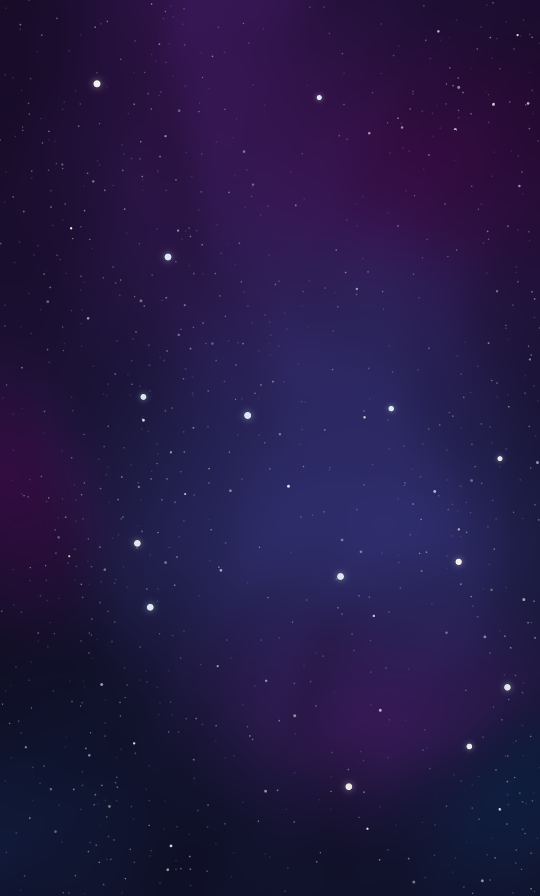
This background is drawn by a WebGL 2 fragment shader. Its source:

```glsl
#version 300 es
precision highp float;
// Deep night sky: soft violet, magenta and indigo clouds over dark navy.
// Clouds are Gaussian falloffs in sine-warped space; stars are jittered
// discs in three hashed grids, from dense faint dust to a few bright suns.

#define WARP_AMOUNT 0.034
#define CLOUD_CONTRAST 0.16
#define DUST_CELL 0.019
#define DUST_RADIUS 0.0009
#define SMALL_CELL 0.043
#define SMALL_RADIUS 0.0015
#define SUN_CELL 0.13
#define SUN_RADIUS 0.0037
#define SUN_GLOW 0.22

uniform vec2 u_resolution;
out vec4 fragColor;

const vec3 NAVY = vec3(0.055, 0.060, 0.145);
const vec3 PLUM = vec3(0.095, 0.050, 0.170);
const vec3 INDIGO = vec3(0.190, 0.185, 0.440);
const vec3 VIOLET = vec3(0.260, 0.110, 0.390);
const vec3 PURPLE = vec3(0.215, 0.085, 0.330);
const vec3 MAGENTA = vec3(0.230, 0.040, 0.270);
const vec3 TEAL = vec3(0.060, 0.130, 0.270);
const vec3 WARM_STAR = vec3(1.0, 0.96, 0.85);
const vec3 COOL_STAR = vec3(0.82, 0.92, 1.0);

vec3 hash3(vec2 cell, float seed) {
    vec3 q = fract(vec3(cell.xyx + seed * 17.3) * vec3(0.1031, 0.1030, 0.0973));
    q += dot(q, q.yxz + 33.33);
    return fract((q.xxy + q.yzz) * q.zyx);
}

// Layered sines, each octave rotated and bent by the previous one
vec2 waves(vec2 p) {
    vec2 sum = vec2(0.0);
    float gain = 0.6;
    for (int i = 0; i < 4; i++) {
        sum += gain * sin(p.yx + vec2(1.7, 4.1) + sum.yx);
        p = mat2(0.8, 0.6, -0.6, 0.8) * p * 1.8;
        gain *= 0.5;
    }
    return sum;
}

vec3 addCloud(vec3 sky, vec3 tint, vec2 p, vec2 center, vec2 size, float density) {
    vec2 d = (p - center) / size;
    return mix(sky, tint, density * exp(-dot(d, d)));
}

vec3 nebula(vec2 p) {
    vec2 w = waves(p * 8.0);
    vec2 q = p + WARP_AMOUNT * w;
    vec3 sky = mix(NAVY, PLUM, smoothstep(0.35, 0.75, q.y));
    sky = addCloud(sky, PURPLE, q, vec2(0.22, 0.96), vec2(0.13, 0.20), 0.85);
    sky = addCloud(sky, VIOLET, q, vec2(0.35, 0.80), vec2(0.16, 0.17), 0.80);
    sky = addCloud(sky, MAGENTA, q, vec2(0.50, 0.82), vec2(0.15, 0.13), 0.85);
    sky = addCloud(sky, INDIGO, q, vec2(0.40, 0.63), vec2(0.17, 0.15), 0.62);
    sky = addCloud(sky, INDIGO, q, vec2(0.34, 0.38), vec2(0.24, 0.17), 0.95);
    sky = addCloud(sky, VIOLET, q, vec2(0.45, 0.22), vec2(0.19, 0.09), 0.85);
    sky = addCloud(sky, MAGENTA, q, vec2(0.00, 0.43), vec2(0.09, 0.12), 0.75);
    sky = addCloud(sky, TEAL, q, vec2(0.59, 0.13), vec2(0.09, 0.11), 0.85);
    sky = addCloud(sky, TEAL, q, vec2(0.02, 0.05), vec2(0.12, 0.12), 0.40);
    return sky * (1.0 + CLOUD_CONTRAST * waves(p * 11.0 + w).x);
}

// One star per occupied grid cell, kept clear of the cell border
vec3 starLayer(vec2 p, float cellSize, float radius, float share,
               vec2 brightness, float glow, float seed) {
    vec2 cell = floor(p / cellSize);
    vec3 place = hash3(cell, seed);
    vec3 look = hash3(cell, seed + 5.0);
    vec2 center = (cell + mix(vec2(0.12), vec2(0.88), place.xy)) * cellSize;
    float pixel = 1.0 / u_resolution.y;
    float r = radius * mix(0.75, 1.1, look.x);
    float d = distance(p, center);
    float disc = clamp((r - d) / pixel + 0.5, 0.0, 1.0);
    float halo = glow * exp(-d * d / (r * r * 2.6));
    float level = mix(brightness.x, brightness.y, look.y * look.y);
    vec3 tint = mix(WARM_STAR, COOL_STAR, look.z);
    return step(place.z, share) * level * max(disc, halo) * tint;
}

void main() {
    vec2 p = gl_FragCoord.xy / u_resolution.y;
    vec3 color = nebula(p);

    // Faint stars gather in loose drifts
    float drift = smoothstep(-0.6, 0.8, waves(p * 13.0 + 2.0).y);
    vec3 stars = vec3(0.0);
    for (int i = 0; i < 2; i++) {
        float seed = float(i) + 1.0;
        vec2 offset = vec2(0.37, 0.61) * seed;
        stars += starLayer(p + offset, DUST_CELL, DUST_RADIUS,
                           0.12 + 0.30 * drift, vec2(0.10, 0.50), 0.0, seed);
    }
    stars += starLayer(p + 0.21, SMALL_CELL, SMALL_RADIUS,
                       0.06 + 0.30 * drift, vec2(0.35, 1.0), 0.0, 3.0);
    stars += starLayer(p + 0.05, SUN_CELL, SUN_RADIUS,
                       0.34, vec2(0.95, 1.0), SUN_GLOW, 4.0);

    color = mix(color, vec3(1.0), clamp(stars, 0.0, 1.0));
    fragColor = vec4(color, 1.0);
}
```
